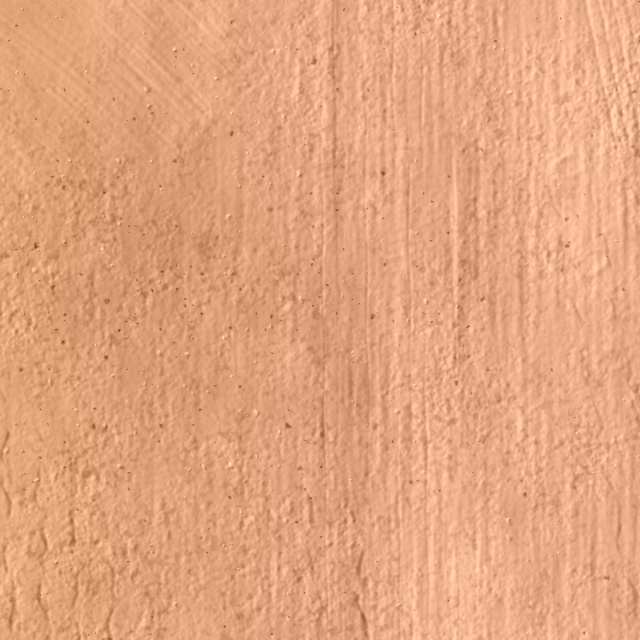
Reproduce this texture procedurally as a Shadertoy shader.

```glsl
// Dry, sandy clay ground with grit, pebbles, wheel ruts and tread marks in low light.

vec2 hash2(vec2 p) {
    vec3 q = fract(p.xyx * vec3(0.1031, 0.1030, 0.0973));
    q += dot(q, q.yzx + 33.33);
    return fract((q.xx + q.yz) * q.zy);
}

// Cellular noise: one soft mound or dent per cell, roughly -1 to 1
float bumps(vec2 p) {
    vec2 cell = floor(p);
    float sum = 0.0;
    for (int j = -1; j <= 1; j++)
    for (int i = -1; i <= 1; i++) {
        vec2 id = cell + vec2(i, j);
        float size = hash2(id + 57.0).x * 2.0 - 1.0;
        sum += size * (1.0 - smoothstep(0.0, 1.0, length(p - id - hash2(id))));
    }
    return sum;
}

float ridge(float d, float width) {
    return width * exp(-d * d / (width * width));
}

// Jagged crack left by tyre lugs, leaning as it runs down
float tread(vec2 p, float x, float lean) {
    float zigzag = abs(fract(p.y * 19.0 + x * 7.0) - 0.5) + 0.5 * sin(p.y * 43.0 + x * 30.0);
    float d = p.x - x - lean * (1.0 - p.y) - 0.011 * zigzag;
    float broken = smoothstep(-0.8, 0.2, sin(p.y * 71.0 + x * 90.0) + 0.5 * sin(p.y * 33.0));
    return ridge(d, 0.004) * broken;
}

// Tread marks: lower left, bottom centre and down the right side
float cracks(vec2 p) {
    float sum = 0.0;
    for (int i = 0; i < 4; i++) {
        float k = float(i);
        float fade = smoothstep(0.44 - 0.07 * k, 0.34 - 0.07 * k, p.y);
        sum += fade * tread(p, -0.015 + 0.053 * k, 0.03);
    }
    for (int i = 0; i < 2; i++) {
        float k = float(i);
        sum += smoothstep(0.25, 0.19, p.y) * tread(p, 0.41 + 0.07 * k, 0.09);
        sum += 0.7 * smoothstep(0.9, 0.6, p.y) * tread(p, 0.80 + 0.065 * k, 0.2);
    }
    return sum;
}

// Swept area in the upper left corner
float sweptMask(vec2 p) {
    return smoothstep(0.46, 0.28, length((p - vec2(0.08, 1.0)) * vec2(1.1, 1.4)));
}

// Crumbly patches against smooth, packed clay
float roughness(vec2 p) {
    float r = 0.85 + 0.4 * bumps(p * vec2(9.0, 5.0) + 3.0) + 0.45 * bumps(p * vec2(34.0, 24.0));
    return clamp(r, 0.35, 1.6) * (1.0 - 0.5 * sweptMask(p));
}

float height(vec2 p) {
    float swept = sweptMask(p);

    // Grit in three sizes
    float h = roughness(p) * (0.22 * bumps(p * vec2(58.0, 48.0)) / 58.0
                            + 0.55 * bumps(p * 118.0 + 9.0) / 118.0
                            + 0.55 * bumps(p * 205.0 + 31.0) / 205.0);

    // Drag streaks: diagonal in the swept corner, upright elsewhere
    vec2 q = vec2(p.x * 0.79 - p.y * 0.61, p.x * 0.61 + p.y * 0.79 + 0.3 * p.x * p.x);
    h += swept * 0.7 * bumps(q * vec2(14.0, 140.0)) / 140.0;
    float upright = (1.0 - swept) * (0.2 + 0.35 * smoothstep(0.2, 0.6, p.x));
    h += upright * (bumps(p * vec2(95.0, 6.0)) / 95.0 + 0.7 * bumps(p * vec2(150.0, 20.0)) / 150.0);

    // Fine upright ruts
    for (int i = 0; i < 7; i++) {
        float k = float(i);
        float x = 0.50 + 0.034 * k + 0.012 * sin(k * 4.7) + 0.012 * (1.0 - p.y);
        float wear = 0.55 + 0.45 * sin(p.y * (4.0 + k) + k * 2.4);
        h -= 1.4 * wear * ridge(p.x - x - 0.0015 * sin(p.y * 31.0 + k), 0.0026);
    }

    // Leaning ruts at the upper right
    for (int i = 0; i < 5; i++) {
        float k = float(i);
        float x = 0.915 + 0.021 * k + 0.21 * (1.0 - p.y);
        h -= 1.7 * smoothstep(0.66, 0.82, p.y) * ridge(p.x - x, 0.004);
    }
    h -= 2.2 * cracks(p);

    // Lumpy raised track above the centre
    float lumps = 0.6 + 0.5 * bumps(p * vec2(20.0, 38.0));
    h += 1.3 * lumps * smoothstep(0.5, 0.65, p.y) * ridge(p.x - 0.515, 0.014);

    // Curled clods
    for (int i = 0; i < 3; i++) {
        float k = float(i);
        vec2 c = (p - vec2(0.89 + 0.035 * k, 0.74 - 0.15 * k)) * mat2(0.9, 0.4, -0.4, 0.9);
        float arc = 0.65 + 0.35 * sin(atan(c.y, c.x) + k * 2.0);
        h += 2.0 * arc * ridge(length(c * vec2(0.75, 1.2)) - 0.019, 0.006);
    }
    return h;
}

// Sparse ragged pebbles: pale face with a shadow beside it, or a bare dark hole
float pebbles(vec2 p, float scale, float share) {
    vec2 g = p * scale, id = floor(g);
    vec2 pick = hash2(id + 11.0);
    vec2 d = fract(g) - 0.35 - 0.3 * hash2(id);
    d += 0.11 * vec2(bumps(g * 4.0), bumps(g * 4.0 + 19.0));
    float r = 0.08 + 0.14 * hash2(id + 83.0).x;
    float face = smoothstep(r * 1.2, 0.0, length(d * vec2(1.0, 0.8)));
    float shadow = smoothstep(r * 1.4, 0.0, length(d - r * vec2(0.8, -0.6)));
    float tone = pick.y < 0.45 ? 0.2 * face - 0.16 * shadow : -0.27 * shadow;
    return step(pick.x, share) * tone;
}

void mainImage(out vec4 fragColor, in vec2 fragCoord) {
    vec2 p = fragCoord / iResolution.xy;

    // Relief lit from the left
    vec2 away = 0.0011 * vec2(0.95, -0.31);
    float slope = (height(p + away) - height(p - away)) / 0.0022;
    float tone = 0.05 * clamp(slope, -3.4, 2.2) - 18.0 * cracks(p);

    // Shade pooled between grains
    float specks = bumps(p * 112.0 + 71.0) + 0.6 * bumps(p * 175.0 + 7.0);
    tone += roughness(p) * (0.008 - 0.075 * smoothstep(0.1, 1.1, specks));

    // Broad stains, upright bands and mottling
    tone += 0.034 * bumps(p * vec2(6.0, 2.5) + 5.0) + 0.022 * bumps(p * vec2(27.0, 16.0));
    tone += 0.022 * smoothstep(0.25, 0.5, p.x) * bumps(p * vec2(26.0, 2.2) + 13.0);
    tone += 0.03 * smoothstep(0.3, 0.9, p.x);
    vec2 stain = p - vec2(0.27, 0.55);
    tone -= 0.035 * exp(-14.0 * dot(stain, stain));
    tone -= 0.05 * smoothstep(0.026, 0.016, length(p - vec2(0.32, 0.62)));

    // Pebbles gather left of centre
    float gather = exp(-7.0 * dot(stain, stain));
    tone += pebbles(p, 46.0, 0.015 + 0.08 * gather) + pebbles(p + 0.37, 80.0, 0.02 + 0.09 * gather);

    // Ochre to the left, pinker to the right
    float ochre = smoothstep(0.65, 0.05, p.x + 0.08 * bumps(p * 4.0));
    vec3 clay = mix(vec3(0.885, 0.645, 0.505), vec3(0.885, 0.645, 0.482), ochre);
    fragColor = vec4(clamp(clay + tone, 0.0, 1.0), 1.0);
}
```
